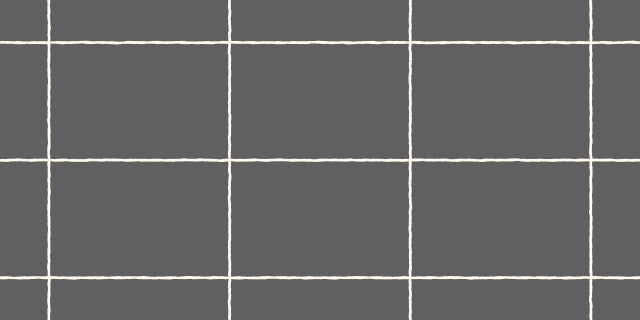
Give the GLSL for this pattern, as a Shadertoy shader.

```glsl
// Windowpane check: thin cream lines, drawn as if by hand, on flat charcoal.
// A repeated grid gives the line centres; layered sines with a seed per line
// displace the two edges of each stroke separately, so every line differs.

#define GROUND vec3(0.378, 0.378, 0.378)
#define CREAM vec3(1.0, 0.975, 0.94)
#define PITCH vec2(0.5645, 0.3675)   // cell size, in canvas heights
#define ORIGIN vec2(0.153, 0.132)    // first crossing from the lower left
#define HALF_WIDTH 0.0043
#define DRIFT 0.0008                 // sway of the whole stroke
#define ROUGHNESS 0.0009             // raggedness of each edge
#define WAVES_VERTICAL 135.0         // edge waves, radians per canvas height
#define WAVES_HORIZONTAL 85.0

float hash(float n) {
    return fract(sin(n * 12.9898 + 4.137) * 437.585);
}

// Uneven wave, roughly -1 to 1, from sines of unrelated frequency
float layeredSines(float t, float seed) {
    float sum = 0.0;
    float amplitude = 0.5;
    for (int i = 0; i < 4; i++) {
        float phase = 6.2832 * hash(seed + float(i) * 7.31);
        sum += amplitude * sin(t + phase);
        t *= 1.73;
        amplitude *= 0.72;
    }
    return sum;
}

// Coverage of one stroke: across is measured from its centre
float roughStroke(float across, float along, float waves, float seed, float pixel) {
    across -= DRIFT * layeredSines(along * waves * 0.3, seed);
    float upper = HALF_WIDTH + ROUGHNESS * layeredSines(along * waves, seed + 3.7);
    float lower = HALF_WIDTH + ROUGHNESS * layeredSines(along * waves, seed + 8.9);
    float inside = min(upper - across, lower + across);
    return clamp(inside / pixel + 0.5, 0.0, 1.0);
}

void mainImage(out vec4 fragColor, in vec2 fragCoord) {
    float pixel = 1.0 / iResolution.y;
    vec2 position = fragCoord * pixel;

    // Nearest line of each direction and the signed distance to it
    vec2 grid = (position - ORIGIN) / PITCH;
    vec2 line = floor(grid + 0.5);
    vec2 offset = (grid - line) * PITCH;

    float vertical = roughStroke(offset.x, position.y, WAVES_VERTICAL,
                                 line.x * 17.3 + 2.0, pixel);
    float horizontal = roughStroke(offset.y, position.x, WAVES_HORIZONTAL,
                                   line.y * 23.9 + 61.0, pixel);

    // Joined strokes keep one flat colour where they cross
    float ink = max(vertical, horizontal);
    fragColor = vec4(mix(GROUND, CREAM, ink), 1.0);
}
```
